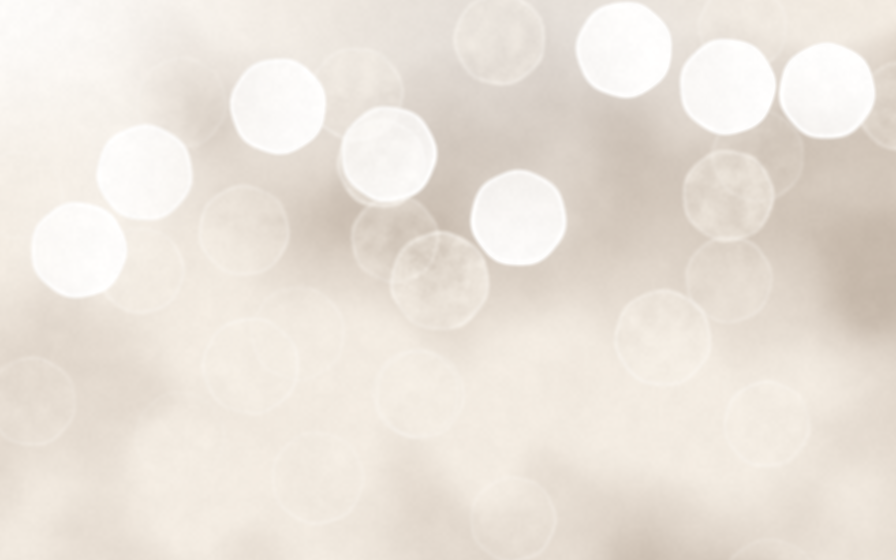
Write a WebGL 2 fragment shader that draws this background.

```glsl
#version 300 es
precision highp float;

uniform vec2 u_resolution;
out vec4 outColor;

// Palette
const vec3 SHADE = vec3(0.775, 0.722, 0.668);
const vec3 MID   = vec3(0.882, 0.842, 0.798);
const vec3 CREAM = vec3(0.952, 0.923, 0.884);
const vec3 PALE  = vec3(0.962, 0.938, 0.902);
const vec3 WHITE = vec3(0.998, 0.994, 0.990);
const vec3 COOL  = vec3(0.815, 0.795, 0.785);

// Layout, in canvas heights
const int   FAINT_COUNT  = 28;
const int   BRIGHT_COUNT = 8;
const float DISC_RADIUS  = 0.083;
const float EDGE_SOFT    = 0.0045;
const float RIM_WIDTH    = 0.0045;
const float CLOUD_SCALE  = 2.6;
const float MOTTLE_SCALE = 38.0;
const float MOTTLE_DEPTH = 0.020;
const float GRAIN_SCALE  = 150.0;
const float GRAIN_DEPTH  = 0.008;
const vec2  COOL_CENTER  = vec2(0.58, 0.93);
const vec2  GLOW_CENTER  = vec2(0.0, 1.0);

float hash(vec2 p) {
    uvec2 q = uvec2(ivec2(floor(p)) + 4096);
    uint h = q.x * 1597334677u ^ q.y * 3812015801u;
    h = (h ^ (h >> 15)) * 2246822519u;
    h = (h ^ (h >> 13)) * 3266489917u;
    return float((h ^ (h >> 16)) >> 8) / 16777216.0;
}

float noise(vec2 p) {
    vec2 i = floor(p), f = p - i;
    f = f * f * f * (f * (f * 6.0 - 15.0) + 10.0);
    return mix(mix(hash(i), hash(i + vec2(1, 0)), f.x),
               mix(hash(i + vec2(0, 1)), hash(i + vec2(1, 1)), f.x), f.y);
}

float fbm(vec2 p) {
    const mat2 TURN = mat2(0.8, 0.6, -0.6, 0.8);
    float sum = 0.0, gain = 0.55;
    for (int i = 0; i < 3; i++) {
        sum += gain * noise(p);
        p = TURN * p * 1.9 + 7.3;
        gain *= 0.5;
    }
    return sum / 0.9625;
}

float falloff(vec2 d, float rate) {
    return exp(-rate * dot(d, d));
}

// Signed distance to a disc with a faintly lobed aperture outline
float lens(vec2 d, float radius, float phase) {
    float lobes = 0.012 * cos(7.0 * atan(d.y, d.x + 1e-5) + phase);
    return length(d) - radius * (1.0 + lobes);
}

float cover(float dist, float soft) {
    return 1.0 - smoothstep(-soft, soft, dist);
}

float rimLight(float dist) {
    float x = (dist + RIM_WIDTH) / RIM_WIDTH;
    return exp(-x * x);
}

// Blurred warm backdrop with a cool patch and a corner glow
vec3 backdrop(vec2 p, float aspect) {
    vec2 uv = vec2(p.x / aspect, p.y);
    float tone = fbm(p * CLOUD_SCALE + vec2(3.7, 11.2)) + 0.10 * (uv.y - uv.x);
    vec3 color = mix(SHADE, MID, smoothstep(0.15, 0.45, tone));
    color = mix(color, CREAM, smoothstep(0.39, 0.66, tone));
    color = mix(color, COOL, 0.45 * falloff(uv - COOL_CENTER, 18.0));
    return mix(color, WHITE, 0.85 * falloff(uv - GLOW_CENTER, 16.0));
}

void main() {
    vec2 p = gl_FragCoord.xy / u_resolution.y;
    float aspect = u_resolution.x / u_resolution.y;
    float soft = EDGE_SOFT + 0.5 / u_resolution.y;
    float mottle = fbm(p * MOTTLE_SCALE) - 0.5;
    vec3 color = backdrop(p, aspect);

    // Faint overlapping discs, some with thin light rims
    for (int i = 0; i < FAINT_COUNT; i++) {
        float n = float(i);
        vec2 spread = fract(vec2(0.7549, 0.5698) * n + 0.21);
        vec2 jitter = vec2(hash(vec2(n, 1)), hash(vec2(n, 2))) - 0.5;
        vec2 center = (spread + 0.22 * jitter) * vec2(aspect, 1.0);
        float strength = hash(vec2(n, 3));
        float radius = DISC_RADIUS * mix(0.94, 1.08, hash(vec2(n, 4)));
        float dist = lens(p - center, radius, n);
        float alpha = mix(0.10, 0.50, strength * strength) * (1.0 + 1.2 * mottle);
        color = mix(color, PALE, cover(dist, soft) * alpha);
        float broken = 0.5 + noise(p * 14.0 + n);
        color = mix(color, WHITE, rimLight(dist) * broken * mix(0.04, 0.17, strength));
    }

    // Bright discs gathered in the upper part
    for (int i = 0; i < BRIGHT_COUNT; i++) {
        float n = float(i);
        float along = (n + 0.15 + 0.7 * hash(vec2(n, 11))) / float(BRIGHT_COUNT);
        float height = mix(0.54, 0.96, hash(vec2(n, 12)));
        vec2 d = p - vec2(along * aspect, height);
        float dist = lens(d, DISC_RADIUS * 1.03, 2.0 * n);
        float angle = 6.2832 * hash(vec2(n, 13));
        float slope = dot(d, vec2(cos(angle), sin(angle))) / DISC_RADIUS;
        float alpha = mix(0.68, 0.95, hash(vec2(n, 14))) + 0.12 * slope;
        color = mix(color, WHITE, 0.10 * exp(-max(dist, 0.0) * 28.0));
        color = mix(color, WHITE, clamp(cover(dist, soft) * alpha + 0.15 * rimLight(dist), 0.0, 1.0));
    }

    color += MOTTLE_DEPTH * mottle + GRAIN_DEPTH * (noise(p * GRAIN_SCALE) - 0.5);
    outColor = vec4(clamp(color, 0.0, 1.0), 1.0);
}
```
